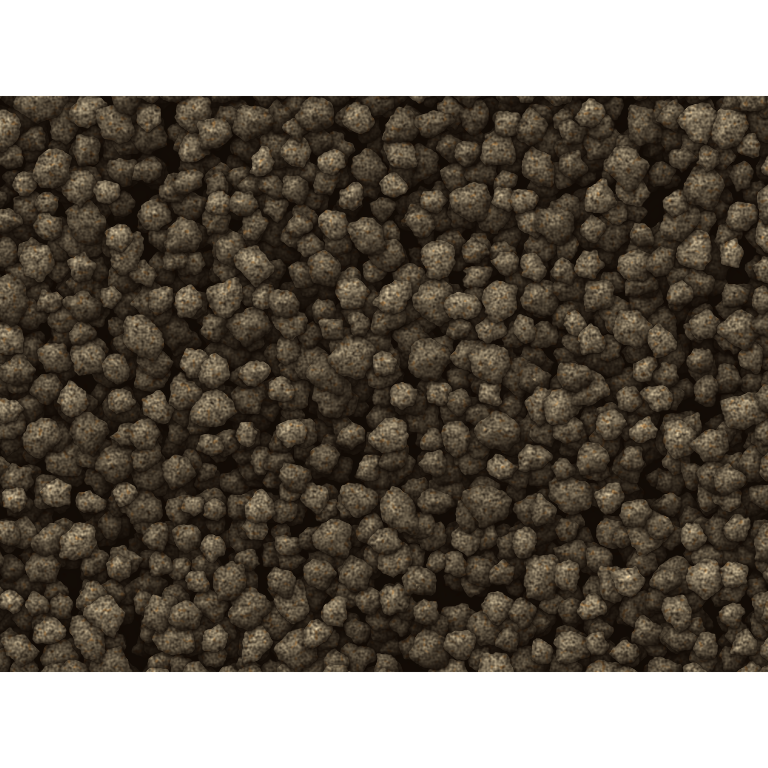
Give the GLSL for this texture, as a three.js fragment shader.

```glsl
// Draws a wide band of dark brown crumbled pellets between two white margins.
varying vec2 vUv;

vec2 hash2(vec2 p) {
  p = vec2(dot(p, vec2(127.1, 311.7)), dot(p, vec2(269.5, 183.3)));
  return fract(sin(p) * 43758.5);
}

float cornerSlope(vec2 corner, vec2 offset) {
  return dot(hash2(corner) * 2.0 - 1.0, offset);
}

// Gradient noise, roughly -0.7 to 0.7
float gradientNoise(vec2 p) {
  vec2 i = floor(p);
  vec2 f = fract(p);
  vec2 u = f * f * f * (f * (f * 6.0 - 15.0) + 10.0);
  vec2 e = vec2(1.0, 0.0);
  float low = mix(cornerSlope(i, f), cornerSlope(i + e.xy, f - e.xy), u.x);
  float high = mix(cornerSlope(i + e.yx, f - e.yx), cornerSlope(i + e.xx, f - e.xx), u.x);
  return mix(low, high, u.y);
}

// Soft convex polygon: x is the signed distance, yz the outward tilt of the surface
vec3 pelletShape(vec2 p, float radius, vec2 seed) {
  float sum = 0.0;
  vec2 tilt = vec2(0.0);
  for (int k = 0; k < 7; k++) {
    vec2 rnd = hash2(seed + float(k) * 0.37);
    float angle = 6.2832 * (float(k) + 0.75 * rnd.x) / 7.0;
    vec2 facing = vec2(cos(angle), sin(angle));
    float weight = exp(13.0 * (dot(p, facing) / radius - 0.76 - 0.36 * rnd.y));
    sum += weight;
    tilt += facing * weight;
  }
  return vec3(radius * log(sum) / 13.0, tilt / sum);
}

// Brightness of the heap, laid from the deepest layer to the top one
float pelletHeap(vec2 pos, float grit) {
  vec2 light = vec2(-0.35, 0.94);
  float tone = 0.02;
  for (int layer = 0; layer < 4; layer++) {
    float level = float(layer);
    float cellSize = 0.036 + 0.003 * level;
    float depth = mix(0.5, 1.0, level / 3.0);
    vec2 grid = pos / cellSize + level * vec2(17.37, 29.61);
    for (int j = -1; j <= 1; j++) {
      for (int i = -1; i <= 1; i++) {
        vec2 id = floor(grid) + vec2(float(i), float(j));
        vec2 seed = id + level * 53.0;
        vec2 place = hash2(seed + 3.1);
        vec2 build = hash2(seed + 7.7);
        vec2 look = hash2(seed + 12.9);
        vec2 q = (grid - id - mix(vec2(0.15), vec2(0.85), place)) * cellSize;
        if (look.y > 0.82 || length(q) > cellSize * 1.25) continue;

        // Turn and stretch each pellet
        float turn = 6.2832 * build.y;
        mat2 spin = mat2(cos(turn), -sin(turn), sin(turn), cos(turn));
        float stretch = 1.0 + 0.4 * look.y * look.y;
        float radius = cellSize * (0.36 + 0.25 * build.x * build.x);
        vec3 shape = pelletShape(spin * q * vec2(1.0 / stretch, 1.0), radius, seed);
        float dist = shape.x;
        float facingLight = dot(shape.yz * spin, light);

        // Contact shadow on what lies below, then the lit body
        float shadow = exp(-max(dist, 0.0) / 0.0045);
        tone *= 1.0 - shadow * (0.68 - 0.22 * facingLight);
        float rim = smoothstep(0.0, 0.4, -dist / radius);
        float body = mix(0.55, 0.88, look.x) * mix(0.58, 1.0, rim);
        body += 0.24 * facingLight;
        body *= depth * (1.0 + grit);
        tone = mix(tone, body, smoothstep(0.0008, -0.0008, dist));
      }
    }
  }
  return tone;
}

void main() {
  // Ragged outlines and a fine speckled surface
  vec2 ragged = vec2(gradientNoise(vUv * 75.0), gradientNoise(vUv * 75.0 + 31.7)) * 0.005;
  ragged += vec2(gradientNoise(vUv * 170.0 + 5.3), gradientNoise(vUv * 170.0 + 47.1)) * 0.002;
  float grit = 0.95 * gradientNoise(vUv * 270.0 + 11.3)
             + 0.55 * gradientNoise(vUv * 140.0 + 71.9)
             + 0.35 * gradientNoise(vUv * 65.0 + 23.5);
  float tone = max(pelletHeap(vUv + ragged, grit), 0.0);

  // Dark soil to dusty tan, with rusty patches and rare pale flecks
  vec3 color = vec3(0.065, 0.04, 0.02) + tone * vec3(0.47, 0.44, 0.365);
  float rust = smoothstep(0.1, 0.45, gradientNoise(vUv * 150.0 + 90.7));
  color *= mix(vec3(1.0), vec3(1.04, 0.9, 0.72), rust);
  float fleck = smoothstep(0.5, 0.65, gradientNoise(vUv * 85.0 + 140.3));
  color = mix(color, vec3(0.72, 0.63, 0.48), fleck * smoothstep(0.3, 0.7, tone) * 0.7);

  // White margins above and below
  float band = smoothstep(0.3758, 0.3742, abs(vUv.y - 0.5));
  gl_FragColor = vec4(mix(vec3(1.0), color, band), 1.0);
}
```
